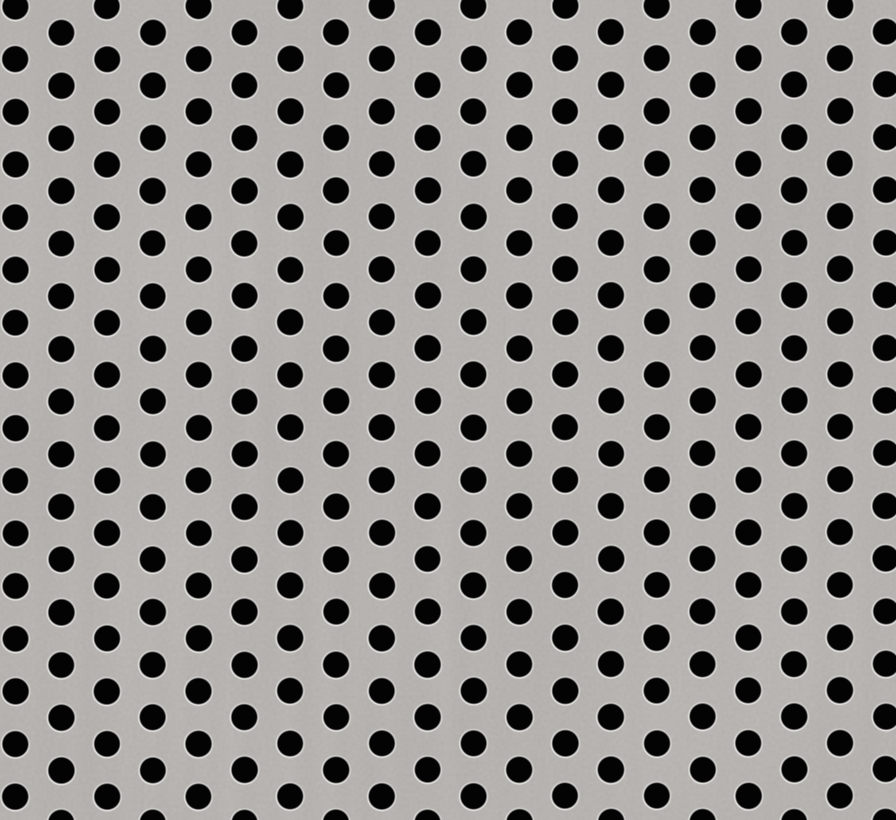
Give the GLSL for this texture, as a Shadertoy shader.

```glsl
// Brushed grey metal sheet perforated with staggered round holes and bright rims.

// All lengths are fractions of the canvas width.
const vec2 PITCH = vec2(0.05113, 0.05879);
const vec2 FIRST_HOLE = vec2(0.0172, 0.0260);
const float HOLE_RADIUS = 0.0145;
const float RIM_WIDTH = 0.0021;
const float ROW_TILT = 0.0013;

const vec3 METAL = vec3(0.712, 0.702, 0.692);
const vec3 RIM = vec3(0.90, 0.895, 0.885);
const vec3 HOLE = vec3(0.012);

vec2 hash2(vec2 p) {
    vec3 q = fract(p.xyx * vec3(0.1031, 0.1030, 0.0973));
    q += dot(q, q.yzx + 33.33);
    return fract((q.xx + q.yz) * q.zy) * 2.0 - 1.0;
}

float gradientCorner(vec2 cell, vec2 local, vec2 corner) {
    return dot(hash2(cell + corner), local - corner);
}

float gradientNoise(vec2 p) {
    vec2 cell = floor(p), f = fract(p);
    vec2 u = f * f * f * (f * (f * 6.0 - 15.0) + 10.0);
    float low = mix(gradientCorner(cell, f, vec2(0, 0)), gradientCorner(cell, f, vec2(1, 0)), u.x);
    float high = mix(gradientCorner(cell, f, vec2(0, 1)), gradientCorner(cell, f, vec2(1, 1)), u.x);
    return mix(low, high, u.y);
}

// Offset from the nearest hole centre; every other column drops by half a pitch.
vec2 nearestHole(vec2 p, vec2 pitch, out vec2 id) {
    vec2 g = p / pitch;
    id.x = floor(g.x + 0.5);
    float stagger = 0.5 * mod(id.x, 2.0);
    id.y = floor(g.y - stagger + 0.5);
    return (g - id - vec2(0.0, stagger)) * pitch;
}

// Faint cloudy shading, vertical streaks and fine grain.
vec3 metalSheet(vec2 p, vec3 base) {
    float cloud = 0.022 * gradientNoise(p * 4.0 + 7.0);
    float streak = 0.014 * gradientNoise(p * vec2(45.0, 2.0));
    float grain = 0.022 * gradientNoise(p * 230.0);
    return base + cloud + streak + grain;
}

// Bright bevel around the hole, strongest on the side facing lightDir.
float rimLight(vec2 offset, float edge, float width, vec2 lightDir) {
    float facing = dot(offset / max(length(offset), 1e-5), lightDir);
    float band = 1.0 - smoothstep(0.45 * width, 1.5 * width, edge);
    return band * (0.72 + 0.28 * facing);
}

void mainImage(out vec4 fragColor, in vec2 fragCoord) {
    vec2 p = fragCoord / iResolution.x;
    float soft = max(0.0013, 0.8 / iResolution.x);

    // Hole lattice with tiny variations in place and size
    vec2 id;
    vec2 offset = nearestHole(p - FIRST_HOLE - vec2(0.0, ROW_TILT * p.x), PITCH, id);
    offset += 0.0003 * hash2(id + 40.0);
    float radius = HOLE_RADIUS + 0.0002 * hash2(id + 90.0).x;
    float edge = length(offset) - radius;

    // Sheet, rim, then the dark opening
    vec3 color = metalSheet(p, METAL);
    color = mix(color, RIM, rimLight(offset, edge, RIM_WIDTH, normalize(vec2(-0.5, -0.85))));
    color = mix(HOLE, color, smoothstep(-soft, soft, edge));
    fragColor = vec4(color, 1.0);
}
```
